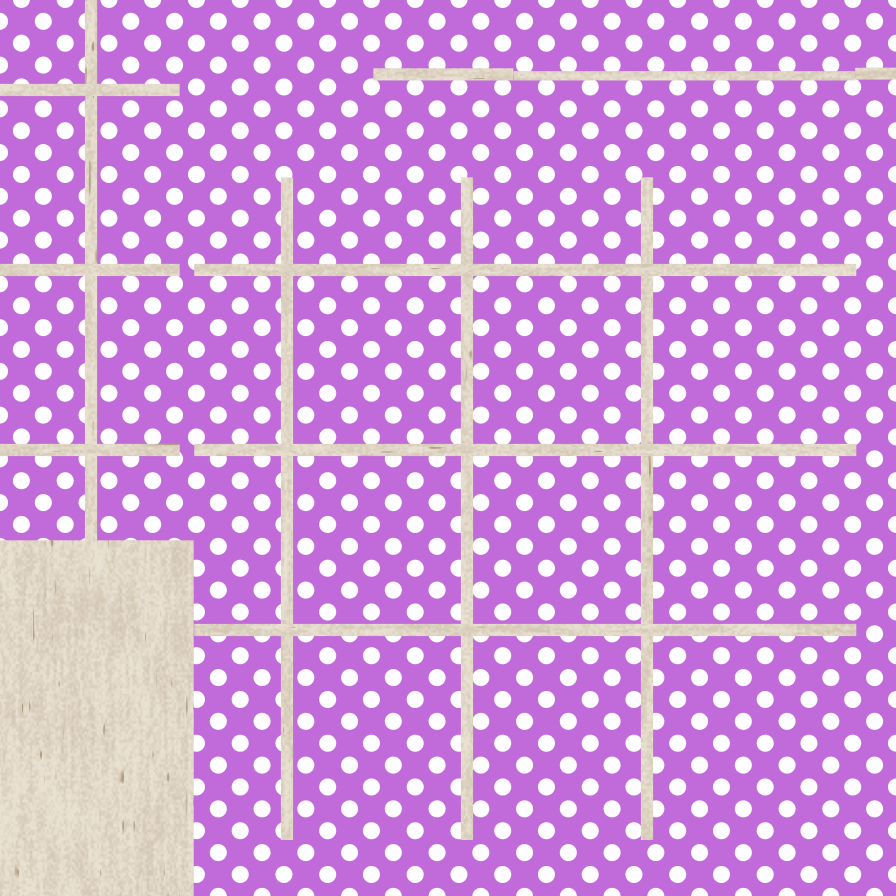
Write a WebGL 1 fragment shader that draws this pattern.

```glsl
precision highp float;
// Purple polka dot cloth under woven linen strips and a linen panel.
uniform vec2 u_resolution;

const vec3 PURPLE = vec3(0.757, 0.418, 0.855);
const vec3 WHITE = vec3(0.995, 0.993, 1.0);
const vec3 LINEN_PALE = vec3(0.915, 0.885, 0.825);
const vec3 LINEN_WARM = vec3(0.825, 0.775, 0.70);
const vec3 FLECK = vec3(0.62, 0.54, 0.42);

const float DOT_PITCH = 0.04883;
const float DOT_RADIUS = 0.0095;
const float STRIP_HALF = 0.0068;
const float GRID_PITCH = 0.2009;

float hash(vec2 p) {
  vec3 q = fract(vec3(p.xyx) * 0.1031);
  q += dot(q, q.yzx + 33.33);
  return fract((q.x + q.y) * q.z);
}

float noise(vec2 p) {
  vec2 i = floor(p);
  vec2 f = fract(p);
  f = f * f * (3.0 - 2.0 * f);
  float low = mix(hash(i), hash(i + vec2(1.0, 0.0)), f.x);
  float high = mix(hash(i + vec2(0.0, 1.0)), hash(i + 1.0), f.x);
  return mix(low, high, f.y);
}

// Coverage of a signed distance, smoothed over one pixel
float cover(float d, float px) {
  return clamp(0.5 - d / px, 0.0, 1.0);
}

float box(vec2 p, vec2 lo, vec2 hi, float px) {
  vec2 d = abs(p - 0.5 * (lo + hi)) - 0.5 * (hi - lo);
  return cover(d.x, px) * cover(d.y, px);
}

// Distance to the nearest dot of one square lattice
float dotLattice(vec2 p, vec2 center) {
  vec2 cell = fract((p - center) / DOT_PITCH + 0.5) - 0.5;
  return length(cell) * DOT_PITCH - DOT_RADIUS;
}

vec3 polkaDots(vec2 p, float px) {
  vec2 center = vec2(-0.0005, -0.0004);
  float d = min(dotLattice(p, center), dotLattice(p, center + 0.5 * DOT_PITCH));
  return mix(PURPLE, WHITE, cover(d, px));
}

// Woven cloth with threads and dark slubs running along y
vec3 linen(vec2 p) {
  float weave = noise(p * vec2(430.0, 330.0));
  float thread = noise(p * vec2(260.0, 24.0));
  float cloud = noise(p * vec2(30.0, 16.0));
  float tone = 0.45 * weave + 0.35 * thread + 0.2 * cloud;
  vec3 color = mix(LINEN_WARM, LINEN_PALE, smoothstep(0.05, 0.85, tone));
  float slub = smoothstep(0.87, 0.98, noise(p * vec2(240.0, 38.0) + 71.0));
  slub *= smoothstep(0.4, 0.7, noise(p * vec2(70.0, 20.0) + 19.0));
  return mix(color, FLECK, 0.75 * slub);
}

void main() {
  vec2 p = gl_FragCoord.xy / u_resolution;
  float px = 1.0 / min(u_resolution.x, u_resolution.y);
  vec3 upright = linen(p);
  vec3 sideways = linen(p.yx + vec2(3.1, 1.7));
  vec3 color = polkaDots(p, px);

  // Upright strips: one at the left, three in the main grid
  float columns = box(p, vec2(0.1016 - STRIP_HALF, 0.36), vec2(0.1016 + STRIP_HALF, 1.1), px);
  float rows = 0.0;
  for (int i = 0; i < 3; i++) {
    float step = float(i) * GRID_PITCH;
    float x = 0.3203 + step;
    float y = 0.2969 + step;
    columns = max(columns, box(p, vec2(x - STRIP_HALF, 0.0625), vec2(x + STRIP_HALF, 0.8021), px));
    // Main rows, and left rows one pitch higher
    rows = max(rows, box(p, vec2(0.2168, y - STRIP_HALF), vec2(0.9557, y + STRIP_HALF), px));
    y += GRID_PITCH;
    rows = max(rows, box(p, vec2(-0.1, y - STRIP_HALF), vec2(0.2005, y + STRIP_HALF), px));
  }

  // Top strip in three slightly offset lengths
  rows = max(rows, box(p, vec2(0.4167, 0.9102), vec2(0.5729, 0.9238), px));
  rows = max(rows, box(p, vec2(0.5729, 0.9102), vec2(0.9544, 0.9206), px));
  rows = max(rows, box(p, vec2(0.9544, 0.9112), vec2(1.1, 0.9245), px));

  color = mix(color, upright, columns);
  color = mix(color, sideways, rows);

  // Corner panel
  color = mix(color, upright, box(p, vec2(-0.1), vec2(0.2162, 0.397), px));
  gl_FragColor = vec4(color, 1.0);
}
```
